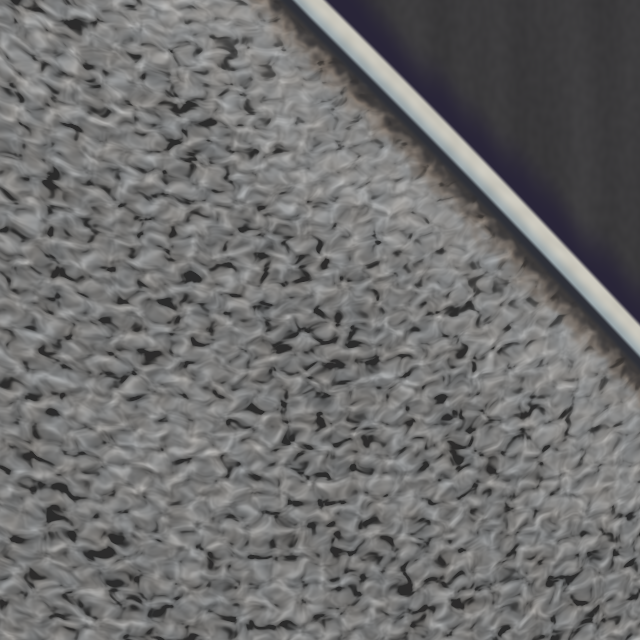
A WebGL 2 fragment shader for this texture:

```glsl
#version 300 es
precision highp float;
uniform vec2 u_resolution;
out vec4 fragColor;

vec2 hashGradient(vec2 cell) {
  vec3 h = fract(cell.xyx * vec3(0.1031, 0.1030, 0.0973));
  h += dot(h, h.yzx + 33.33);
  float angle = 6.28318 * fract((h.x + h.y) * h.z);
  return vec2(cos(angle), sin(angle));
}

float gradientNoise(vec2 p) {
  vec2 i = floor(p), f = p - i;
  vec2 w = f * f * f * (f * (f * 6.0 - 15.0) + 10.0);
  vec2 e = vec2(1.0, 0.0);
  float a = dot(hashGradient(i), f);
  float b = dot(hashGradient(i + e.xy), f - e.xy);
  float c = dot(hashGradient(i + e.yx), f - e.yx);
  float d = dot(hashGradient(i + e.xx), f - e.xx);
  return mix(mix(a, b, w.x), mix(c, d, w.x), w.y);
}

// Rough stone relief: warped chips with finer grit
float stoneHeight(vec2 p) {
  p += 0.6 * vec2(gradientNoise(p * 0.9 + 17.0), gradientNoise(p * 0.9 + 43.0));
  return gradientNoise(p) + 0.5 * gradientNoise(p * 1.8 + 8.0)
       + 0.22 * gradientNoise(p * 3.3 + 29.0);
}

vec3 gravel(vec2 uv, float d) {
  // Grain slants down on the upper left and slightly up on the right
  float lift = 0.28 * uv.x * uv.x - 0.2 * uv.x - 0.3 * uv.x * (1.0 - uv.x) * uv.y * uv.y;
  vec2 p = vec2(uv.x * (30.0 + 6.0 * uv.x), (uv.y - lift) * 46.0);
  float height = stoneHeight(p);
  float slope = height - stoneHeight(p + vec2(-0.12, 0.4));
  float contrast = mix(1.0, 0.65, smoothstep(-0.25, -0.05, d));
  // Broad patches decide where pits gather
  float patches = gradientNoise(uv * 5.0 + 3.0) + 0.8 * gradientNoise(uv * 12.0 + 51.0);
  float tone = 0.468 + contrast * (0.19 * height + 0.09 * slope);
  tone -= 0.2 * contrast * smoothstep(0.22, 0.6, -height - 0.25 * patches);
  tone += 0.06 * patches + 0.06 * smoothstep(-0.32, -0.1, d);
  tone += 0.025 * smoothstep(0.6, 1.0, uv.y) - 0.01;
  vec3 tint = vec3(1.0, 1.0, 0.995) + vec3(0.03, 0.0, -0.03) * gradientNoise(uv * 28.0);
  return max(tone, 0.17) * tint;
}

vec3 darkPanel(vec2 uv, float d) {
  float streak = gradientNoise(vec2(uv.x * 17.0, uv.y * 1.6));
  float speck = gradientNoise(uv * vec2(85.0, 60.0));
  vec3 color = vec3(0.225, 0.222, 0.228) + 0.045 * streak + 0.015 * speck;
  vec3 violetShade = vec3(0.16, 0.145, 0.22);
  return mix(violetShade, color, smoothstep(0.022, 0.085, d + 0.02 * streak));
}

void main() {
  vec2 uv = gl_FragCoord.xy / u_resolution;
  // Signed distance across the rail, slightly bowed
  float d = dot(uv, vec2(0.717, 0.697)) - 1.044;
  d -= 0.004 * sin(3.14159 * clamp((uv.x - 0.484) / 0.516, 0.0, 1.0));

  vec3 color = gravel(uv, d);

  // Rusty fringe, then the deep shadow under the rail
  float ragged = d + 0.016 * gradientNoise(uv * 42.0) + 0.01 * gradientNoise(uv * 80.0);
  float rust = smoothstep(-0.085, -0.05, ragged);
  color = mix(color, color * vec3(0.86, 0.8, 0.75), rust);
  float shadow = smoothstep(-0.06, -0.036, ragged);
  color = mix(color, vec3(0.2, 0.195, 0.2), shadow * 0.85);
  color = mix(color, vec3(0.18, 0.19, 0.22), smoothstep(-0.038, -0.027, d));

  color = mix(color, darkPanel(uv, d), smoothstep(0.01, 0.018, d));

  // Pale rail: cool lower side, warm upper side
  float across = smoothstep(-0.018, 0.004, d);
  vec3 rail = mix(vec3(0.6, 0.65, 0.67), vec3(0.79, 0.78, 0.74), across);
  rail += 0.04 * gradientNoise(vec2((uv.x - uv.y) * 24.0, d * 60.0));
  float railMask = smoothstep(-0.022, -0.015, d) * (1.0 - smoothstep(0.012, 0.02, d));
  color = mix(color, rail, railMask);

  fragColor = vec4(clamp(color, 0.0, 1.0), 1.0);
}
```
